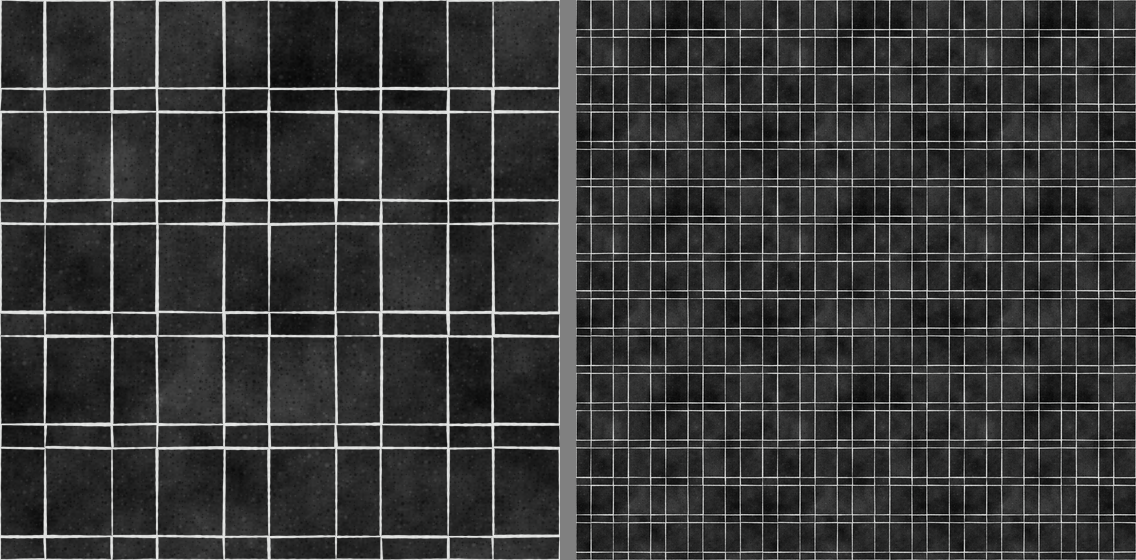
Left: one tile. Right: repeated 3 by 3.
Give the GLSL for this texture, as a Shadertoy shader.

```glsl
// Charcoal stone tiles in alternating wide and narrow columns and rows, with thin uneven pale grout.
#define REPEATS 5.0          // pattern repeats across and down
#define SPLIT vec2(0.402, 0.21) // share of each repeat taken by the first column and row
#define JOINT 0.0045         // mean grout width
#define JOINT_VARIATION 0.65 // unevenness of the grout width
#define GROUT_COLOR vec3(0.885, 0.89, 0.885)
#define STONE_COLOR vec3(0.153, 0.154, 0.154)
#define CLOUD_CONTRAST 0.30
#define TILE_CONTRAST 0.045
#define GRAIN_CONTRAST 0.07

float hash(vec2 p) {
    return fract(sin(dot(p, vec2(127.1, 311.7))) * 43758.5);
}

vec4 hash4(vec2 p) {
    return vec4(hash(p), hash(p + 17.3), hash(p + 41.9), hash(p + 73.1));
}

// Value noise that wraps after n cells
float noise(vec2 uv, float n) {
    vec2 p = uv * n;
    vec2 i = floor(p);
    vec2 f = p - i;
    f = f * f * (3.0 - 2.0 * f);
    vec2 a = mod(i, n) + n * 1.37;
    vec2 b = mod(i + 1.0, n) + n * 1.37;
    return mix(mix(hash(a), hash(vec2(b.x, a.y)), f.x),
               mix(hash(vec2(a.x, b.y)), hash(b), f.x), f.y);
}

float clouds(vec2 uv) {
    float sum = 0.0, weight = 0.5, total = 0.0, cells = 7.0;
    for (int k = 0; k < 5; k++) {
        sum += weight * noise(uv, cells);
        total += weight;
        weight *= 0.68;
        cells *= 2.0;
    }
    return sum / total;
}

// One soft dot in some of the n by n cells, kept inside its cell
float specks(vec2 uv, float n, float density, float seed) {
    vec2 p = uv * n;
    vec4 h = hash4(mod(floor(p), n) + seed);
    float radius = mix(0.08, 0.24, h.z * h.z);
    float d = length(fract(p) - mix(vec2(0.3), vec2(0.7), h.xy));
    float soft = 0.08 + 0.7 * n / iResolution.y;
    return (1.0 - smoothstep(radius - soft, radius + soft, d))
         * step(h.w, density) * (0.4 + 0.6 * h.x);
}

// Signed distance to the tile border, positive inside; also gives the tile index
float tileDistance(vec2 uv, out vec2 id) {
    vec2 p = uv * REPEATS;
    vec2 cell = fract(p);
    vec2 second = step(SPLIT, cell);
    id = 2.0 * mod(floor(p), REPEATS) + second;
    vec2 size = mix(SPLIT, 1.0 - SPLIT, second);
    vec2 local = cell - SPLIT * second;
    vec2 along = local / size;

    // Each edge is set back by a different amount at its two ends
    vec4 setback = mix(hash4(id + 3.0), hash4(id + 29.0), along.yxyx);
    setback = 0.5 * JOINT * (1.0 + JOINT_VARIATION * (2.0 * setback - 1.0));
    vec4 d = vec4(local, size - local) / REPEATS - setback;
    float chips = 0.0008 * (noise(uv, 160.0) - 0.5);
    return min(min(d.x, d.y), min(d.z, d.w)) + chips;
}

void mainImage(out vec4 fragColor, in vec2 fragCoord) {
    vec2 uv = fragCoord / iResolution.xy;
    float pixel = 1.0 / iResolution.y;
    vec2 id;
    float d = tileDistance(uv, id);
    float grain = 0.6 * noise(uv, 256.0) + 0.4 * noise(uv, 130.0) - 0.5;

    // Stone: cloudy patches, tone per tile and fine grain
    float tone = CLOUD_CONTRAST * (clouds(uv) - 0.5)
               + TILE_CONTRAST * (hash(id + 57.0) - 0.5)
               + GRAIN_CONTRAST * grain;
    vec3 stone = STONE_COLOR + tone;

    // Dark pits and pale flecks
    float pits = max(specks(uv, 83.0, 0.4, 11.0), specks(uv, 140.0, 0.3, 23.0));
    float flecks = max(specks(uv, 61.0, 0.25, 37.0), specks(uv, 117.0, 0.2, 51.0));
    stone = stone * (1.0 - 0.5 * pits) + 0.09 * flecks;

    // Grout with a faint sandy texture
    vec3 grout = GROUT_COLOR + 0.1 * grain;
    float inside = smoothstep(-0.8 * pixel, 0.8 * pixel, d);
    fragColor = vec4(clamp(mix(grout, stone, inside), 0.0, 1.0), 1.0);
}
```
